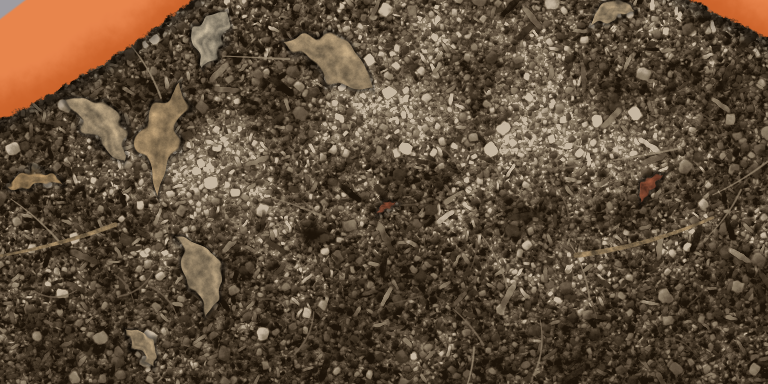
Reproduce this texture procedurally as a Shadertoy shader.

```glsl
// Dry potting soil with wood chips, pale mould, twigs and dead leaves inside an orange pot rim.

float hash(vec2 p) {
    vec3 q = fract(p.xyx * 0.1031);
    q += dot(q, q.yzx + 33.33);
    return fract((q.x + q.y) * q.z);
}

vec2 hash2(vec2 p) { return vec2(hash(p), hash(p + 57.3)); }

mat2 turn(float a) { return mat2(cos(a), sin(a), -sin(a), cos(a)); }

float slope(vec2 cell, vec2 offset) {
    float a = 6.2832 * hash(cell);
    return dot(vec2(cos(a), sin(a)), offset);
}

float gradientNoise(vec2 p) {
    vec2 i = floor(p), f = fract(p), u = f * f * (3.0 - 2.0 * f), e = vec2(1, 0);
    return mix(mix(slope(i, f), slope(i + e.xy, f - e.xy), u.x),
               mix(slope(i + e.yx, f - e.yx), slope(i + 1.0, f - 1.0), u.x), u.y);
}

float fbm(vec2 p) {
    float sum = 0.0, amp = 1.0;
    for (int i = 0; i < 4; i++) {
        sum += amp * gradientNoise(p);
        p = turn(0.6) * p * 2.1 + 7.3;
        amp *= 0.55;
    }
    return sum;
}

float blob(vec2 p, vec2 centre, vec2 radius) {
    vec2 d = (p - centre) / radius;
    return exp(-dot(d, d));
}

// One layer of turned grains with contact shadows; stretch makes slivers
void scatter(inout float tone, vec2 p, float cells, float stretch, float cover, float mould) {
    vec2 g = p * cells, home = floor(g);
    float soft = 0.0028 * cells * sqrt(stretch);
    for (int y = -1; y <= 1; y++)
    for (int x = -1; x <= 1; x++) {
        vec2 id = home + vec2(x, y), key = id + cells * 3.1 + 40.0;
        if (hash(key + 5.7) > cover) continue;
        vec2 away = g - id - hash2(key);
        vec2 d = turn(6.2832 * hash(key + 1.9)) * away;
        d.y *= stretch;
        float r = mix(0.2, 0.52, hash(key + 8.1));
        float dist = mix(length(d), max(abs(d.x), abs(d.y)), 0.5);
        float own = 0.1 + 0.85 * pow(hash(key + 3.3), 1.2) + 0.3 * (mould - 0.25);
        own += 0.12 * clamp((away.y - 0.5 * away.x) / r, -1.0, 1.0);
        tone *= 1.0 - 0.4 * smoothstep(r * 0.8, r * 1.7, r * 2.5 - dist);
        tone = mix(tone, own, 1.0 - smoothstep(-soft, soft, dist - r));
    }
}

// Coverage of a bowed, tapering twig
float twig(vec2 p, vec2 start, float angle, float len, float width, float bow) {
    vec2 d = (p - start) * turn(angle);
    float t = clamp(d.x / len, 0.0, 1.0);
    d.y -= bow * len * t * (1.0 - t);
    float dist = length(vec2(d.x - t * len, d.y)) - width * (1.0 - 0.5 * t);
    return 1.0 - smoothstep(-0.002, 0.002, dist);
}

vec3 soilColour(float t) {
    vec3 c = mix(vec3(0.11, 0.075, 0.035), vec3(0.26, 0.21, 0.15), smoothstep(0.03, 0.3, t));
    c = mix(c, vec3(0.39, 0.33, 0.26), smoothstep(0.27, 0.48, t));
    c = mix(c, vec3(0.54, 0.48, 0.39), smoothstep(0.45, 0.7, t));
    return mix(c, vec3(0.78, 0.72, 0.64), smoothstep(0.67, 0.98, t));
}

void mainImage(out vec4 fragColor, in vec2 fragCoord) {
    vec2 p = fragCoord / iResolution.y;
    float coarse = fbm(p * 6.0), fine = fbm(p * 45.0);

    // Mould patches brighten the upper middle and the left
    float mould = blob(p, vec2(0.57, 0.52), vec2(0.2, 0.16)) + blob(p, vec2(1.45, 0.68), vec2(0.3, 0.13));
    mould += blob(p, vec2(1.0, 0.72), vec2(0.17, 0.13)) + 0.8 * blob(p, vec2(1.25, 0.93), vec2(0.2, 0.08));
    mould += 0.5 * blob(p, vec2(1.42, 0.36), vec2(0.15, 0.2)) + 0.5 * coarse;
    mould = clamp(mould, 0.0, 1.0);

    // Grains from dust up to pebbles, then slivers of wood
    float tone = 0.3 + 0.35 * fine + 0.3 * mould;
    vec2 q = p + 0.004 * vec2(gradientNoise(p * 70.0), gradientNoise(p * 70.0 + 31.0));
    scatter(tone, q, 105.0, 1.3, 0.8, mould);
    scatter(tone, q, 66.0, 1.5, 0.65, mould);
    scatter(tone, q, 44.0, 1.3, 0.4, mould);
    scatter(tone, q, 30.0, 3.2, 0.45 - 0.25 * mould, mould);
    scatter(tone, q, 27.0, 1.2, 0.13, mould + 0.5);
    scatter(tone, q, 13.0, 4.5, 0.33 - 0.25 * mould, 0.0);
    tone *= 0.78 + 0.45 * coarse + 0.15 * mould + 0.2 * smoothstep(0.0, 0.4, p.y);
    tone += 0.16 * fine;
    tone *= 1.0 - 0.9 * blob(p, vec2(0.81, 0.39), vec2(0.035, 0.03));

    // Thin roots and twigs
    for (int i = 0; i < 34; i++) {
        vec2 key = vec2(i, 3.7 * float(i) + 11.0), rnd = hash2(key + 4.0);
        float cover = twig(p, hash2(key) * vec2(2.0, 0.85), 6.2832 * rnd.x,
                           0.05 + 0.13 * rnd.y, 0.0028, 1.2 * rnd.x - 0.6);
        tone = mix(tone, 0.35 + 0.45 * rnd.y, 0.8 * cover);
    }
    vec3 colour = soilColour(tone);
    float sticks = twig(p, vec2(0.3, 0.415), 3.4, 0.33, 0.006, 0.1);
    sticks = max(sticks, twig(p, vec2(1.5, 0.335), 0.27, 0.37, 0.007, -0.15));
    colour = mix(colour, vec3(0.56, 0.47, 0.34) * (0.95 + 0.5 * fine), sticks);

    // Curled leaves: centre, angle, half length; the last two are rust scraps
    vec4 leaves[10] = vec4[10](
        vec4(0.26, 0.67, -0.9, 0.11), vec4(0.43, 0.64, 1.35, 0.15), vec4(0.86, 0.84, -0.55, 0.13),
        vec4(0.55, 0.9, 1.2, 0.08), vec4(1.59, 0.965, 0.4, 0.06), vec4(0.09, 0.53, 0.1, 0.07),
        vec4(0.37, 0.1, -0.9, 0.06), vec4(0.52, 0.29, -1.2, 0.11),
        vec4(1.69, 0.515, 0.9, 0.045), vec4(1.005, 0.46, 0.5, 0.028));
    for (int i = 0; i < 10; i++) {
        vec4 leaf = leaves[i];
        float rnd = hash(vec2(i, 9.0));
        vec2 d = (p - leaf.xy) * turn(leaf.z) / leaf.w;
        d.y += 0.25 * d.x * d.x - 0.1 + 0.3 * gradientNoise(d * 2.5 + float(i) * 5.0 + 30.0);
        float dist = (abs(d.y) - mix(0.25, 0.5, rnd) * (1.0 - d.x * d.x)) * leaf.w;
        float fold = 0.85 + 0.4 * gradientNoise(d * vec2(2.0, 6.0) + 20.0) + 0.25 * fine;
        fold += 0.15 * smoothstep(-0.06, 0.06, d.y);
        vec3 tint = i < 8 ? mix(vec3(0.62, 0.49, 0.32), vec3(0.66, 0.61, 0.52), rnd) : vec3(0.5, 0.27, 0.18);
        colour *= 0.55 + 0.45 * smoothstep(0.0, 0.018, dist);
        colour = mix(colour, tint * fold, 0.9 - 0.9 * smoothstep(-0.003, 0.003, dist));
    }

    // Pot rim across both upper corners, with the grey ground beyond
    float rim = max(p.y - 0.69 - 0.45 * p.x - 0.34 * p.x * p.x, p.y - 1.9 + 0.5 * p.x) + 0.012 * fine;
    colour *= 1.0 - 0.4 * smoothstep(-0.06, 0.0, rim);
    vec3 plastic = mix(vec3(0.8, 0.39, 0.17), vec3(0.91, 0.52, 0.3), smoothstep(0.0, 0.12, rim + 0.03 * coarse));
    colour = mix(colour, plastic, smoothstep(-0.004, 0.005, rim));
    colour = mix(colour, vec3(0.62, 0.61, 0.63), smoothstep(-0.005, 0.005, p.y - 0.95 - 0.75 * p.x));
    fragColor = vec4(clamp(colour, 0.0, 1.0), 1.0);
}
```
